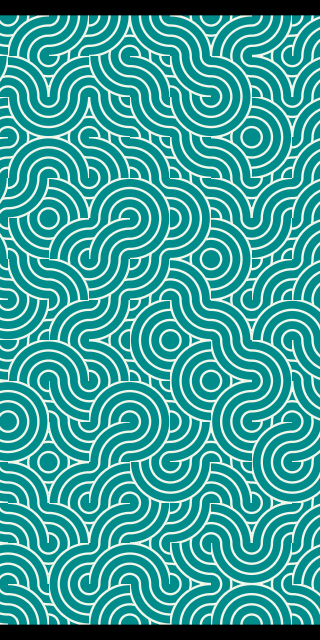
Give the GLSL for this pattern, as a WebGL 1 fragment shader.

```glsl
precision highp float;

uniform vec2 u_resolution;

#define TEAL vec3(0.005, 0.548, 0.548)
#define CREAM vec3(0.945, 0.965, 0.92)
#define BAR 0.0240          // height of each black bar, in canvas heights
#define ROWS 15.0           // tiles between the bars
#define SHIFT_X 0.805       // sideways offset of the grid, in tiles
#define RINGS 4.0           // arcs per tile corner
#define LINE_WIDTH 0.058    // in tiles
#define SEED 17.0

float hash(vec2 p) {
    vec3 q = fract(vec3(p.xyx) * vec3(0.1031, 0.1030, 0.0973) + SEED * 0.0137);
    q += dot(q, q.yzx + 33.33);
    return fract((q.x + q.y) * q.z);
}

// Distance to the nearest concentric ring; the centre itself has no dot
float ringDistance(float radius) {
    float ring = clamp(floor(radius * RINGS + 0.5), 1.0, RINGS);
    return abs(radius - ring / RINGS);
}

// Antialiased coverage of a shape from its signed distance
float coverage(float signedDistance, float pixel) {
    return clamp(0.5 - signedDistance / pixel, 0.0, 1.0);
}

// Rings around one random corner overlap those of the opposite corner
float tileLines(vec2 p, float pixel) {
    vec2 cell = floor(p);
    vec2 local = p - cell;
    float pick = floor(hash(cell + 40.0) * 4.0);
    vec2 corner = vec2(mod(pick, 2.0), floor(pick / 2.0));

    float frontRadius = length(local - corner);
    float backRadius = length(local - (1.0 - corner));
    float halfWidth = 0.5 * LINE_WIDTH;
    float front = coverage(ringDistance(frontRadius) - halfWidth, pixel);
    float back = coverage(ringDistance(backRadius) - halfWidth, pixel);
    return max(front, back * step(1.0, frontRadius));
}

void main() {
    // Tile units, measured from the top edge of the lower bar
    float tile = (1.0 - 2.0 * BAR) / ROWS;
    float pixel = 1.0 / (u_resolution.y * tile);
    vec2 p = gl_FragCoord.xy / u_resolution.y;
    p = (p - vec2(0.0, BAR)) / tile + vec2(SHIFT_X, 0.0);

    vec3 color = mix(TEAL, CREAM, tileLines(p, pixel));

    // Black bars above and below
    float panel = coverage(abs(p.y - 0.5 * ROWS) - 0.5 * ROWS, pixel);
    gl_FragColor = vec4(color * panel, 1.0);
}
```
